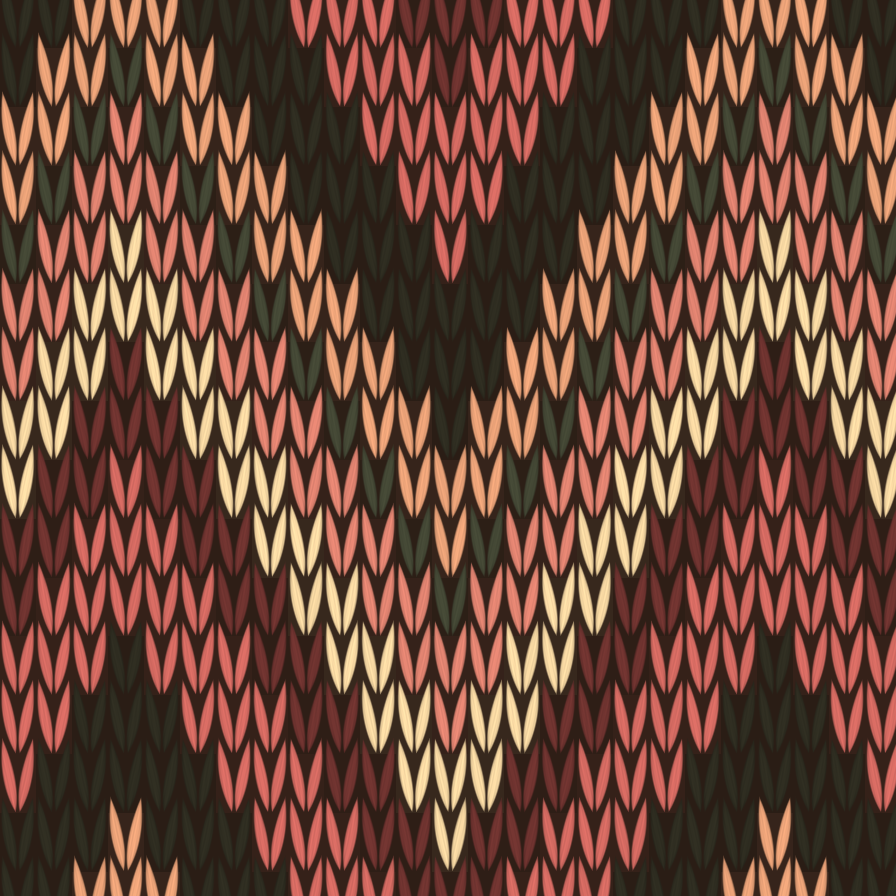
This pattern is drawn by a Shadertoy shader. Its source:

```glsl
// Knitted zigzag bands: V-shaped stitches stacked in staggered coloured chevrons.

const float PI = 3.14159265;
const vec2 STITCHES = vec2(24.85, 15.24);  // stitches across and down the canvas
const float FIRST_TIP = 0.0273;            // height of the lowest full stitch tip
const float HALF_ZIGZAG = 9.0;             // columns from valley to peak
const float VALLEY_COLUMN = 12.0;
const float BAND_ROWS = 15.0;              // rows before the colours repeat
const float STITCH_HEIGHT = 2.1;           // in column widths, taller than a row

const vec3 GROUND = vec3(0.165, 0.110, 0.080);
const vec3 CREAM  = vec3(0.990, 0.865, 0.650);
const vec3 CORAL  = vec3(0.900, 0.525, 0.450);
const vec3 MOSS   = vec3(0.270, 0.285, 0.210);
const vec3 PEACH  = vec3(0.940, 0.650, 0.480);
const vec3 NIGHT  = vec3(0.185, 0.178, 0.130);
const vec3 ROSE   = vec3(0.850, 0.425, 0.390);
const vec3 WINE   = vec3(0.445, 0.205, 0.190);

float hash(vec2 p) {
    p = fract(p * vec2(0.1031, 0.1137));
    p += dot(p, p.yx + 33.33);
    return fract((p.x + p.y) * p.x * 7.31);
}

// Columns between this one and the nearest valley of the zigzag.
float zigzag(float column) {
    float phase = mod(column - VALLEY_COLUMN, 2.0 * HALF_ZIGZAG);
    return HALF_ZIGZAG - abs(phase - HALF_ZIGZAG);
}

// Yarn colour by height inside the repeating band.
vec3 yarnColor(vec2 stitch) {
    float band = mod(stitch.y - zigzag(stitch.x) + 0.5, BAND_ROWS);
    if (band < 2.0)  return CREAM;
    if (band < 4.0)  return CORAL;
    if (band < 5.0)  return MOSS;
    if (band < 7.0)  return PEACH;
    if (band < 10.0) return NIGHT;
    if (band < 13.0) return ROSE;
    return WINE;
}

// Sideways offset from the spine of a leaning leg; t runs from tip to top.
float legOffset(float x, float t) {
    return abs(x) - mix(0.055, 0.43, t) - 0.012 * sin(PI * t);
}

// Half width of a leg, pointed at both ends and fullest below the middle.
float legWidth(float t) {
    float s = clamp(t, 0.0, 1.0);
    return 0.188 * pow(max(sin(PI * pow(s, 0.87)), 0.0), 0.8);
}

// Fine strands along the leg, made of layered sines.
float strands(float offset, float t, float seed) {
    float wave = sin(offset * 55.0 + 2.0 * sin(t * 5.0 + seed) + seed);
    wave += 0.6 * sin(offset * 93.0 - t * 7.0 + seed * 2.3);
    return 1.0 + 0.028 * wave;
}

// Lays one stitch over the colour below it.
vec3 layStitch(vec3 below, vec2 p, vec2 stitch, float blur) {
    float t = p.y / STITCH_HEIGHT;
    float offset = legOffset(p.x, t);
    float edge = abs(offset) - legWidth(t);
    float cover = 1.0 - smoothstep(-blur, 0.0, edge);
    float seed = 6.28 * hash(stitch + 40.0 + step(0.0, p.x) * 71.0);
    float shade = mix(0.80, 1.0, smoothstep(0.0, -0.12, edge));
    shade *= strands(offset, t, seed) * (0.98 + 0.006 * seed);
    return mix(below, yarnColor(stitch) * shade, cover);
}

void mainImage(out vec4 fragColor, in vec2 fragCoord) {
    vec2 uv = fragCoord / iResolution.xy;
    vec2 grid = (uv - vec2(0.0, FIRST_TIP)) * STITCHES + vec2(0.01, 0.0);
    vec2 cell = floor(grid);
    float rowHeight = STITCHES.x / STITCHES.y;
    float blur = max(0.06, 1.5 * STITCHES.x / iResolution.x);

    // Gaps take a faint tint of the yarn around them.
    vec3 color = mix(GROUND, yarnColor(cell), 0.06);

    // Each stitch reaches into the row above, so two rows can meet here.
    for (int i = 0; i < 2; i++) {
        vec2 stitch = cell - vec2(0.0, float(i));
        vec2 p = grid - stitch - vec2(0.5, 0.0);
        color = layStitch(color, p * vec2(1.0, rowHeight), stitch, blur);
    }
    fragColor = vec4(color, 1.0);
}
```
